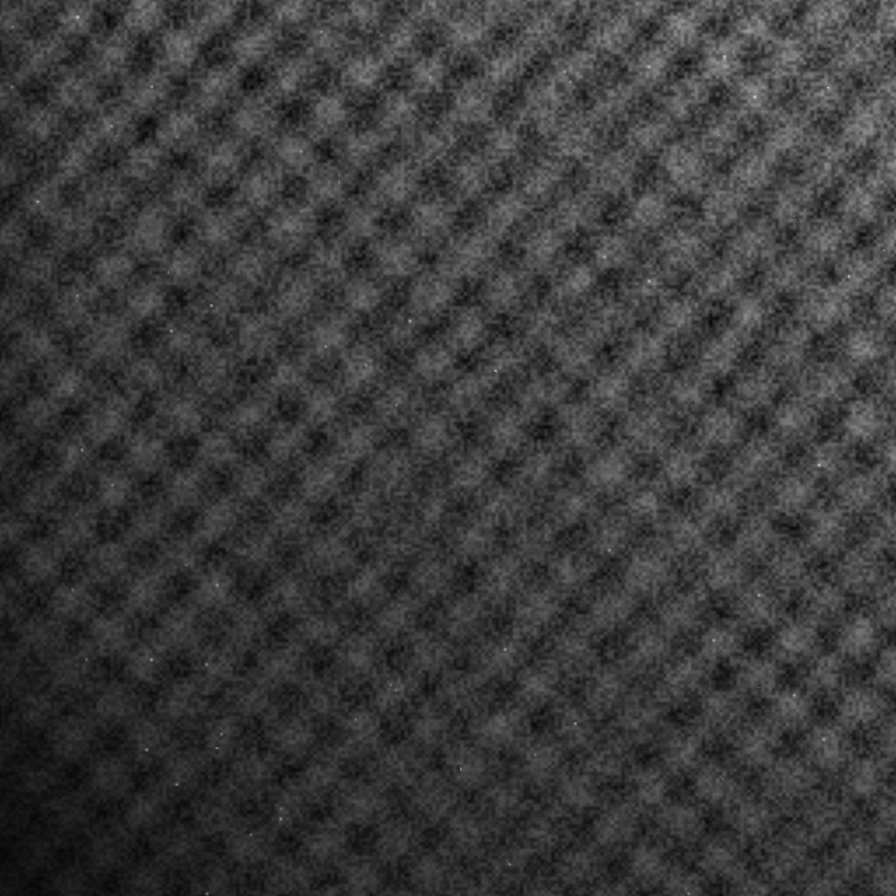
Write a WebGL 1 fragment shader that draws this pattern.

```glsl
precision highp float;
// Grainy grey micrograph of a centred lattice of soft spots, tied into diagonal ridges.
uniform vec2 u_resolution;

const float TAU = 6.2831853;
const vec2 REPEATS = vec2(12.51, 12.35);     // lattice cells across and up
const vec2 LATTICE_ORIGIN = vec2(0.163, 0.984);
const float ROW_TILT = 0.0435;               // rows climb slightly to the right
const float GRAIN_CELLS = 256.0;
const float SPARK_CELLS = 180.0;

float hash(vec2 p) {
  vec3 q = fract(vec3(p.xyx) * 0.1031);
  q += dot(q, q.yzx + 33.33);
  return fract((q.x + q.y) * q.z);
}

// Smooth value noise, centred on zero, from -1 to 1
float noise(vec2 p) {
  vec2 i = floor(p);
  vec2 f = fract(p);
  f = f * f * (3.0 - 2.0 * f);
  float low = mix(hash(i), hash(i + vec2(1.0, 0.0)), f.x);
  float high = mix(hash(i + vec2(0.0, 1.0)), hash(i + vec2(1.0)), f.x);
  return 2.0 * mix(low, high, f.y) - 1.0;
}

vec2 latticeCoords(vec2 uv) {
  vec2 cell = (uv - LATTICE_ORIGIN) * REPEATS;
  cell.y -= ROW_TILT * cell.x;
  return cell;
}

// Two crossed waves peak at cell corners and centres
float latticeWave(vec2 cell, float ridge, float crossing) {
  return ridge * cos(TAU * (cell.x - cell.y))
       + crossing * cos(TAU * (cell.x + cell.y));
}

// Light rises to the upper right and fades at the left edge and corner
float illumination(vec2 uv) {
  float light = 0.116 + 0.11 * uv.x + 0.13 * uv.y;
  light *= mix(0.6, 1.0, smoothstep(0.0, 0.35, length(uv)));
  return light * mix(0.82, 1.0, smoothstep(0.0, 0.07, uv.x));
}

// Rare round specks, each jittered inside its own grid square
float sparks(vec2 p, float density) {
  vec2 id = floor(p);
  vec2 jitter = vec2(hash(id + 17.3), hash(id + 71.9)) - 0.5;
  vec2 offset = fract(p) - 0.5 - 0.3 * jitter;
  float lit = step(1.0 - density, hash(id + 5.7));
  return lit * exp(-9.0 * dot(offset, offset)) * (0.4 + 0.6 * hash(id + 43.1));
}

void main() {
  vec2 uv = gl_FragCoord.xy / u_resolution;

  // Slightly wandering lattice with uneven strength
  vec2 cell = latticeCoords(uv);
  vec2 wander = vec2(noise(cell * 0.9 + 11.0), noise(cell * 0.9 + 47.0));
  float strength = 1.0 + 0.4 * noise(cell * 1.1 + 83.0);
  float ridge = mix(0.17, 0.23, uv.y);
  float wave = strength * latticeWave(cell + 0.07 * wander, ridge, 0.14);

  // Blotches between repeats, then coarse and fine film grain
  float blotch = 0.12 * noise(cell * 2.3 + 29.0);
  float grain = 0.20 * noise(uv * GRAIN_CELLS * 0.55 + 7.0)
              + 0.34 * noise(uv * GRAIN_CELLS);

  float tone = illumination(uv) * (1.0 + wave + blotch + grain);

  // Specks gather on the bright spots
  float crest = smoothstep(0.05, 0.35, wave);
  tone += 0.38 * sparks(uv * SPARK_CELLS, 0.012 * crest);

  gl_FragColor = vec4(vec3(clamp(tone, 0.0, 1.0)), 1.0);
}
```
